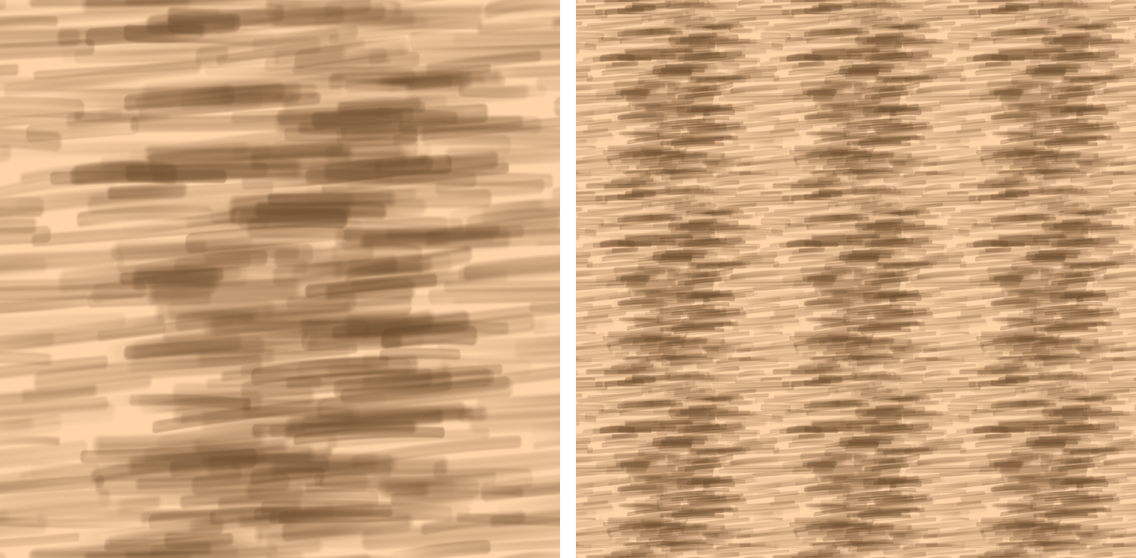
Left: one tile. Right: repeated 3 by 3.
A Shadertoy shader for this texture:

```glsl
// Translucent brown brush strokes layered on pale peach paper, as a seamless tile.
// Each stroke is a bent, rounded bar on the wrapped canvas; overlaps add up pigment
// depth, which is turned into colour at the end like a stain absorbing light.

vec4 hash4(float n) {
    vec4 p = fract(n * vec4(0.1031, 0.1030, 0.0973, 0.1099));
    p += dot(p, p.wzxy + 33.33);
    return fract((p.xxyz + p.yzzw) * p.zywx);
}

// Coverage of one stroke; size holds half length and half thickness.
float brushStroke(vec2 uv, vec2 centre, vec2 size, float softness, vec4 rnd) {
    vec2 q = fract(uv - centre + 0.5) - 0.5;
    if (abs(q.y) > 0.12) return 0.0;

    // Slight upward slant and arch
    float along = q.x / size.x;
    q.y -= q.x * mix(-0.04, 0.13, rnd.x) + 0.014 * (rnd.y - 0.6) * along * along;

    // Rounded bar
    float corner = 0.65 * size.y;
    vec2 d = abs(q) - size + corner;
    float dist = length(max(d, 0.0)) + min(max(d.x, d.y), 0.0) - corner;
    float body = 1.0 - smoothstep(-softness, softness, dist);

    // Brush lifting off at one end, and faint bristle streaks
    float side = rnd.w < 0.5 ? -1.0 : 1.0;
    float lift = smoothstep(-1.05, 0.1, along * side);
    float bristles = 1.0 + 0.14 * cos(q.y * 420.0 + rnd.z * 40.0);
    return body * mix(1.0, lift, fract(rnd.w * 7.0)) * bristles;
}

// Pale strokes spread over the whole tile
float washDepth(vec2 uv) {
    const int count = 140;
    float depth = 0.0;
    for (int i = 0; i < count; i++) {
        float n = float(i);
        vec4 a = hash4(n + 11.0);
        vec4 b = hash4(n + 307.0);
        vec2 centre = vec2(fract(n * 0.618 + 0.3 * a.x), (n + a.y) / float(count));
        vec2 size = vec2(mix(0.07, 0.26, a.z), mix(0.007, 0.018, a.w));
        float softness = mix(0.0025, 0.006, b.z);
        depth += mix(0.12, 0.32, fract(a.x * 5.0)) * brushStroke(uv, centre, size, softness, b);
    }
    return depth;
}

// Dark patches, each built up from several overlapping strokes, away from the sides
float patchDepth(vec2 uv) {
    const int patches = 28;
    float depth = 0.0;
    for (int i = 0; i < patches; i++) {
        float n = float(i);
        vec4 p = hash4(n + 601.0);
        vec2 middle = vec2(mix(0.25, 0.75, fract(n * 0.618 + 0.2 * p.x)), (n + p.y) / float(patches));
        if (abs(fract(uv.y - middle.y + 0.5) - 0.5) > 0.14) continue;
        for (int j = 0; j < 6; j++) {
            float m = n * 6.0 + float(j);
            vec4 a = hash4(m + 701.0);
            vec4 b = hash4(m + 1009.0);
            b.x = mix(p.w, b.x, 0.35);
            vec2 centre = middle + (a.xy - 0.5) * vec2(0.19, 0.042);
            vec2 size = vec2(mix(0.06, 0.18, a.z), mix(0.008, 0.018, a.w));
            float softness = mix(0.003, 0.011, b.z * b.z);
            depth += mix(0.16, 0.5, p.z) * brushStroke(uv, centre, size, softness, b);
        }
    }
    return depth;
}

// Soft wiped strokes that let the paper show through again
float wipedShare(vec2 uv) {
    const int count = 16;
    float kept = 1.0;
    for (int i = 0; i < count; i++) {
        float n = float(i);
        vec4 a = hash4(n + 1301.0);
        vec4 b = hash4(n + 1409.0);
        vec2 centre = vec2(a.x, (n + a.y) / float(count));
        vec2 size = vec2(mix(0.08, 0.2, a.z), mix(0.008, 0.015, a.w));
        kept *= 1.0 - 0.5 * brushStroke(uv, centre, size, 0.009, b);
    }
    return kept;
}

void mainImage(out vec4 fragColor, in vec2 fragCoord) {
    vec2 uv = fragCoord / iResolution.xy;
    float depth = (washDepth(uv) + patchDepth(uv)) * wipedShare(uv);

    // Pigment depth to colour; blue is absorbed a little faster than red
    vec3 paper = vec3(0.995, 0.83, 0.66);
    vec3 umber = vec3(0.40, 0.29, 0.17);
    vec3 light = exp(-depth * vec3(1.0, 1.08, 1.12));
    fragColor = vec4(mix(umber, paper, light), 1.0);
}
```
